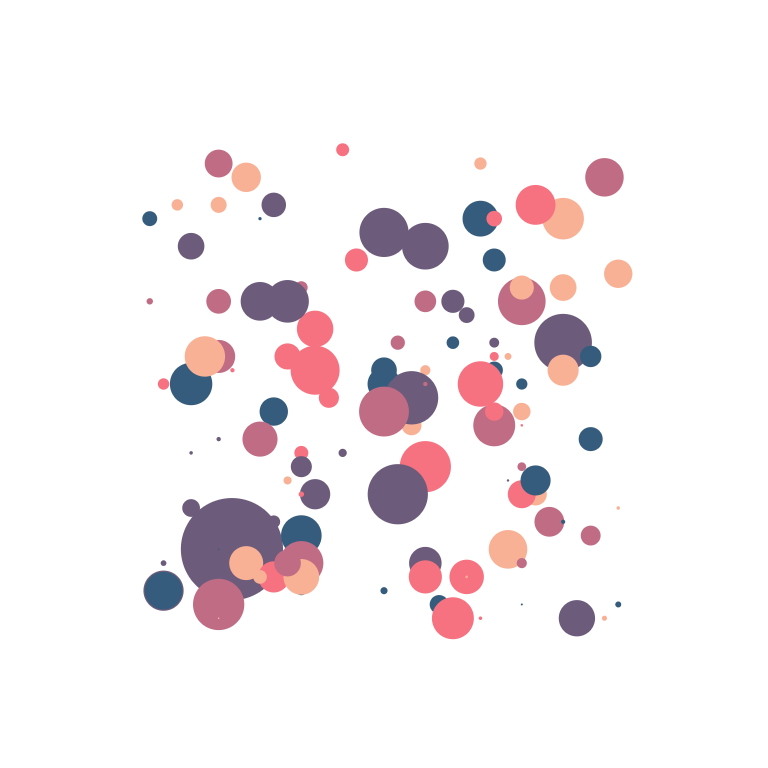
A Shadertoy shader for this pattern:

```glsl
// Flat coloured discs of many sizes scattered on a hidden grid, inside a wide white margin.

const int COLOUR_COUNT = 5;
const int DISCS_PER_COLOUR = 24;
const float GRID_START = 0.195;   // first grid line, leaves the margin free
const float GRID_SPAN = 0.61;     // distance from first to last grid line
const float GRID_LINES = 35.0;
const float MIN_RADIUS = 0.0009;

const vec3 WHITE = vec3(1.0);
const vec3 PURPLE = vec3(0.424, 0.357, 0.482);
const vec3 BLUE = vec3(0.208, 0.361, 0.490);
const vec3 MAUVE = vec3(0.753, 0.424, 0.518);
const vec3 CORAL = vec3(0.965, 0.447, 0.502);
const vec3 PEACH = vec3(0.973, 0.694, 0.584);

vec2 hash2(float seed) {
    return fract(sin(seed * vec2(12.99, 78.23)) * 43758.5);
}

// Random grid crossing for one disc
vec2 gridPoint(float seed) {
    vec2 line = floor(hash2(seed) * GRID_LINES);
    return GRID_START + GRID_SPAN * line / (GRID_LINES - 1.0);
}

// Distance to a disc, measured on a canvas that wraps at its edges
float discDistance(vec2 point, vec2 centre, float radius) {
    vec2 offset = fract(point - centre + 0.5) - 0.5;
    return length(offset) - radius;
}

// Lays one smooth-edged disc over the colour below it
vec3 paintDisc(vec3 below, vec3 ink, vec2 point, vec2 centre, float radius, float pixel) {
    float cover = clamp(0.5 - discDistance(point, centre, radius) / pixel, 0.0, 1.0);
    return mix(below, ink, cover);
}

void mainImage(out vec4 fragColor, in vec2 fragCoord) {
    vec3 inks[COLOUR_COUNT] = vec3[COLOUR_COUNT](BLUE, MAUVE, PEACH, CORAL, PURPLE);
    float largest[COLOUR_COUNT] = float[COLOUR_COUNT](0.0275, 0.033, 0.027, 0.0325, 0.039);

    vec2 point = fragCoord / iResolution.xy;
    float pixel = 1.0 / min(iResolution.x, iResolution.y);

    // One dominant disc underneath
    vec3 colour = paintDisc(WHITE, PURPLE, point, vec2(0.302, 0.285), 0.0665, pixel);

    // Scattered discs: the colours take turns, the sizes are spread evenly within each colour
    for (int i = 0; i < COLOUR_COUNT * DISCS_PER_COLOUR; i++) {
        int kind = i % COLOUR_COUNT;
        float turn = float(i / COLOUR_COUNT);
        float rank = fract(turn * 0.618 + float(kind) * 0.37);
        float radius = MIN_RADIUS + largest[kind] * pow(rank, 1.3);
        vec2 centre = gridPoint(float(i) + 1.0);
        colour = paintDisc(colour, inks[kind], point, centre, radius, pixel);
    }

    fragColor = vec4(colour, 1.0);
}
```
